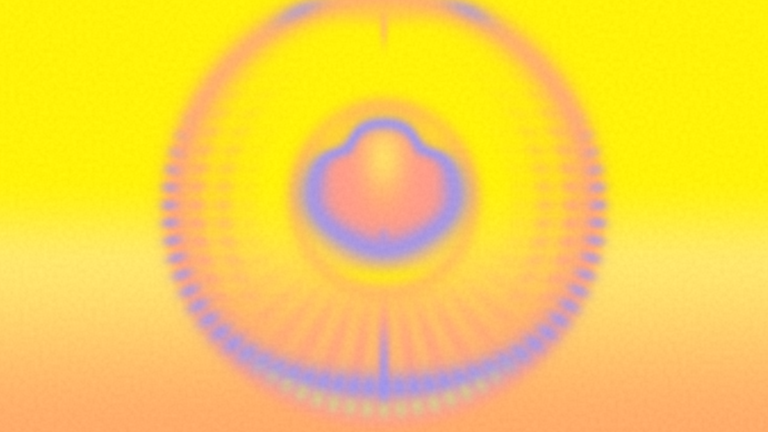
This background is drawn by a Shadertoy shader. Its source:

```glsl
// A blurred apple-shaped ring with a beaded rim and an onion-shaped core, over a
// yellow-to-peach sky. Soft polar bands are layered as bell curves, mirrored in x,
// then a little gradient noise adds paper grain. Units: canvas height = 1.

const vec3 YELLOW = vec3(1.00, 0.95, 0.03);
const vec3 BUTTER = vec3(1.00, 0.91, 0.42);
const vec3 PEACH  = vec3(1.00, 0.67, 0.41);
const vec3 PINK   = vec3(1.00, 0.61, 0.54);
const vec3 VIOLET = vec3(0.62, 0.58, 0.93);
const vec3 OLIVE  = vec3(0.86, 0.80, 0.56);
const vec3 CREAM  = vec3(1.00, 0.87, 0.40);

const vec2  RING_CENTER = vec2(0.0, 0.525);
const float RING_RADIUS = 0.515;
const vec2  CORE_CENTER = vec2(0.0, 0.549);
const float BEADS = 76.0;        // beads around the whole rim
const float RIDGE_GAP = 0.066;   // distance between inner ridges
const float GRAIN = 0.035;
const float TAU = 6.2831853;

float bell(float x, float width) {
    x /= width;
    return exp(-x * x);
}

float fall(float lo, float hi, float x) {
    return 1.0 - smoothstep(lo, hi, x);
}

vec2 hashGradient(vec2 cell) {
    float h = fract(sin(dot(cell, vec2(127.1, 311.7))) * 43758.5);
    return vec2(cos(TAU * h), sin(TAU * h));
}

float gradientNoise(vec2 p) {
    vec2 i = floor(p), f = fract(p);
    vec2 u = f * f * (3.0 - 2.0 * f), e = vec2(1.0, 0.0);
    float a = dot(hashGradient(i), f);
    float b = dot(hashGradient(i + e.xy), f - e.xy);
    float c = dot(hashGradient(i + e.yx), f - e.yx);
    float d = dot(hashGradient(i + e.xx), f - e.xx);
    return mix(mix(a, b, u.x), mix(c, d, u.x), u.y);
}

vec3 sky(float y) {
    vec3 col = mix(YELLOW, BUTTER, fall(0.38, 0.60, y));
    return mix(col, PEACH, fall(-0.02, 0.44, y));
}

vec3 paintRing(vec3 col, vec2 p) {
    vec2 q = p - RING_CENTER;
    float depth = RING_RADIUS - length(q);
    float angle = abs(atan(q.x, -q.y));          // 0 at the bottom, PI at the top
    float low = max(cos(angle), 0.0);
    float side = bell(angle - 1.45, 0.65);
    float inside = smoothstep(-0.015, 0.035, depth);

    // Interior wash, warmer toward the bottom and the rim
    vec3 wash = mix(YELLOW, CREAM, fall(0.35, 0.60, p.y) * 0.7);
    wash = mix(wash, PEACH, fall(0.18, 0.47, p.y) * 0.8);
    wash = mix(wash, PINK, fall(0.06, 0.36, p.y) * 0.75);
    col = mix(col, wash, inside);
    col = mix(col, PEACH, 0.45 * side * inside * fall(0.04, 0.26, depth));

    // Concentric ridges, cross stripes on the flanks and a fan of spokes below
    float ridge = 0.5 + 0.5 * cos(TAU * (depth - 0.015) / RIDGE_GAP);
    float stripe = 0.5 + 0.5 * cos(q.y * BEADS / RING_RADIUS);
    float reach = inside * fall(0.06, 0.25, depth);
    col = mix(col, PINK, reach * side * (0.22 * ridge + 0.45 * stripe * (0.4 + 0.6 * ridge)));
    float spoke = 0.5 + 0.5 * cos(angle * BEADS * 0.5);
    float fan = bell(depth - 0.18, 0.09) * low * low * inside;
    col = mix(col, mix(CREAM, PINK, spoke), 0.3 * fan);

    // Pink rim, with the violet band sinking inward at the bottom
    float bead = 0.5 + 0.5 * cos(angle * BEADS);
    col = mix(col, PINK, 0.72 * bell(depth - 0.034, 0.036));
    float bandDepth = 0.018 + 0.075 * low * low * low;
    float band = bell(depth - bandDepth, 0.020 + 0.015 * low);
    float amount = mix(0.62 * bead, 0.76 + 0.16 * bead, smoothstep(0.2, 0.9, low));
    col = mix(col, VIOLET, band * amount * fall(1.45, 2.10, angle));
    col = mix(col, OLIVE, bell(depth - 0.042, 0.022) * (0.35 + 0.5 * bead) * fall(0.35, 0.85, angle));

    // Two violet glints and a dripping notch at the top
    col = mix(col, VIOLET, 0.6 * bell(angle - 2.73, 0.12) * bell(depth - 0.024, 0.019));
    float drip = bell(p.x, 0.011) * bell(p.y - 0.93, 0.035);
    return mix(col, PINK, 0.45 * drip + 0.3 * bell(p.x, 0.10) * bell(p.y - 0.965, 0.025));
}

vec3 paintStem(vec3 col, vec2 p) {
    float span = smoothstep(0.05, 0.10, p.y) * fall(0.22, 0.34, p.y);
    vec3 tint = mix(VIOLET, PINK, smoothstep(0.15, 0.28, p.y));
    return mix(col, tint, 0.75 * span * bell(p.x, 0.013));
}

vec3 paintCore(vec3 col, vec2 p) {
    vec2 q = p - CORE_CENTER;
    float r = length(q);
    float angle = abs(atan(q.x, q.y));           // 0 at the tip
    float up = cos(angle);

    // Faint halo and the yellow crescent beneath the core
    float halo = length(q * vec2(1.0, 0.95) + vec2(0.0, 0.01));
    col = mix(col, YELLOW, 0.85 * bell(p.x, 0.12) * bell(p.y - 0.365, 0.028));
    col = mix(col, PEACH, 0.5 * bell(halo - 0.207, 0.022));

    // Onion outline: full flanks, pinched shoulders, pointed tip
    float outline = mix(0.128, 0.165, smoothstep(-1.0, 0.0, up)) - 0.027 * bell(angle - 0.68, 0.28);
    float edge = r - outline;
    float thickness = mix(0.033, 0.017, smoothstep(0.0, 0.75, up));
    vec3 fill = mix(PINK, PEACH, 0.6 * bell(q.x, 0.055) * smoothstep(-0.10, 0.02, q.y));
    fill = mix(fill, CREAM, 0.95 * bell(length((q - vec2(0.0, 0.085)) * vec2(1.25, 0.8)), 0.058));
    col = mix(col, fill, fall(-0.012, 0.030, edge));
    col = mix(col, PINK, 0.35 * bell(edge - 0.03, 0.025));
    col = mix(col, VIOLET, 0.88 * bell(edge, thickness));
    return mix(col, VIOLET, 0.45 * bell(q.x, 0.014) * bell(q.y + 0.098, 0.022));
}

void mainImage(out vec4 fragColor, in vec2 fragCoord) {
    vec2 p = (fragCoord - vec2(0.5 * iResolution.x, 0.0)) / iResolution.y;
    vec3 col = sky(p.y);
    col = paintRing(col, p);
    col = paintStem(col, p);
    col = paintCore(col, p);
    col += GRAIN * (0.6 * gradientNoise(p * 90.0) + 0.4 * gradientNoise(p * 190.0 + 7.3));
    fragColor = vec4(clamp(col, 0.0, 1.0), 1.0);
}
```
